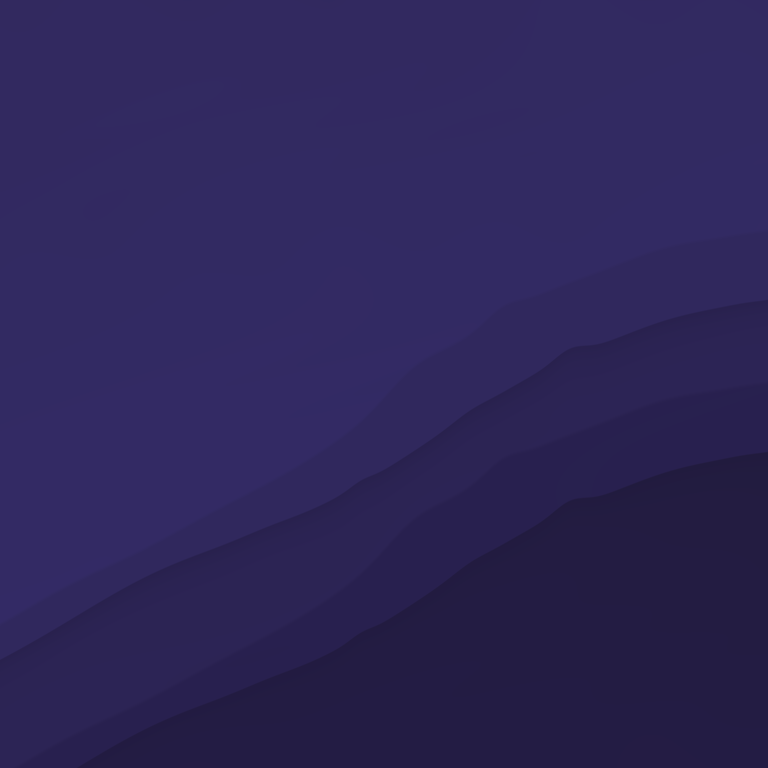
Reproduce this background procedurally as a Shadertoy shader.

```glsl
// Layered indigo paper hills rising to the right, with soft shadows under each fold.

const vec3 SKY_TOP     = vec3(0.194, 0.161, 0.372);
const vec3 SKY_LOW     = vec3(0.199, 0.166, 0.394);
const vec3 HAZE        = vec3(0.188, 0.157, 0.365);
const vec3 MIDDLE      = vec3(0.173, 0.141, 0.332);
const vec3 MIDDLE_DEEP = vec3(0.158, 0.127, 0.309);
const vec3 FRONT       = vec3(0.139, 0.111, 0.267);

const float LAYER_DROP = 0.198; // vertical gap between the repeated folds

float bump(float x, float centre, float width, float height) {
    float d = (x - centre) / width;
    return height * exp(-d * d);
}

// Crisp ridge: a slope with a broad swell and small ripples
float crispRidge(float x) {
    float y = 0.138 + 0.471 * x;
    y += bump(x, 0.20, 0.14, 0.0215) + bump(x, 0.72, 0.20, 0.047);
    y += bump(x, 0.35, 0.05, 0.0035) + bump(x, 0.47, 0.02, 0.0045);
    y += bump(x, 0.612, 0.03, 0.004) + bump(x, 0.742, 0.028, 0.0115);
    return y + bump(x, 0.88, 0.08, 0.0095) + bump(x, 1.02, 0.04, -0.009);
}

// Faint ridge: the pale echo that floats above the crisp one
float faintRidge(float x) {
    float y = 0.185 + 0.517 * x;
    y += bump(x, 0.09, 0.08, 0.0065) + bump(x, 0.28, 0.09, 0.004);
    y += bump(x, 0.68, 0.19, 0.068) + bump(x, 0.538, 0.05, 0.019);
    y += bump(x, 0.655, 0.03, 0.0105);
    return y + bump(x, 0.87, 0.085, 0.0185) + bump(x, 1.02, 0.04, -0.01);
}

// Coverage of the region below a ridge, from its depth
float below(float depth, float softness) {
    return smoothstep(-softness, softness, depth);
}

// Darkening that fades with depth under a ridge
vec3 shade(vec3 colour, float depth, float reach, float strength) {
    return colour * (1.0 - strength * exp(-max(depth, 0.0) / reach));
}

// Very slight uneven tint from layered sines
float grain(vec2 p) {
    float broad = sin(p.x * 9.0 + 2.0 * sin(p.y * 7.0));
    float fine = sin(p.x * 31.0 - p.y * 47.0 + 3.0 * sin(p.y * 19.0));
    return 0.6 * broad + 0.4 * fine;
}

void mainImage(out vec4 fragColor, in vec2 fragCoord) {
    vec2 uv = fragCoord / iResolution.xy;
    float pixel = 1.0 / iResolution.y;
    float crispSoft = max(0.0012, pixel);
    float faintSoft = max(0.0035, pixel);

    float crispDepth = crispRidge(uv.x) - uv.y;
    float faintDepth = faintRidge(uv.x) - uv.y;
    float lowerCrispDepth = crispDepth - LAYER_DROP;
    float lowerFaintDepth = faintDepth - LAYER_DROP;

    // Sky, a little brighter towards the ridge and the right
    float glow = smoothstep(0.0, 1.0, 1.15 - uv.y + 0.25 * uv.x);
    vec3 colour = mix(SKY_TOP, SKY_LOW, glow);

    // Upper fold: haze, then the middle sheet with its shadow
    colour = mix(colour, HAZE, below(faintDepth, faintSoft));
    vec3 middle = shade(MIDDLE, crispDepth, 0.02, 0.09);
    colour = mix(colour, middle, below(crispDepth, crispSoft));

    // Lower fold: the same outline repeated in deeper tones
    colour = mix(colour, MIDDLE_DEEP, below(lowerFaintDepth, faintSoft));
    vec3 front = mix(FRONT, FRONT * vec3(0.97, 0.99, 0.93), uv.x * uv.y * 2.0);
    front = shade(front, lowerCrispDepth, 0.02, 0.05);
    colour = mix(colour, front, below(lowerCrispDepth, crispSoft));

    colour *= 1.0 + 0.004 * grain(uv);
    fragColor = vec4(colour, 1.0);
}
```
